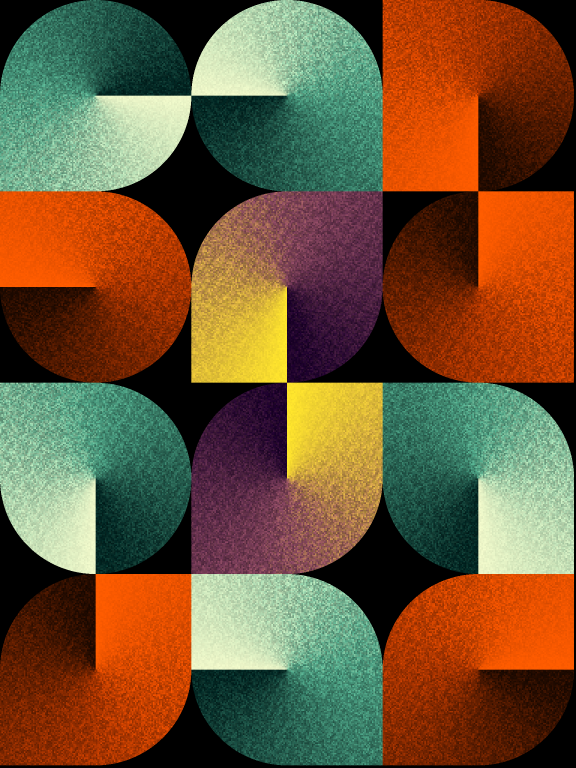
This background is drawn by a Shadertoy shader. Its source:

```glsl
// A 3 by 4 grid of rounded tiles on black, each filled with a grainy conic sweep.
// Every tile is a disc with some corners squared off; its sweep runs from light
// to dark around the centre, starting at a hard seam on one of the four axes.

const float TAU = 6.2831853;
const ivec2 GRID = ivec2(3, 4);
const float TILE = 0.3322;          // tile side, in canvas widths
const float GRAIN_CELLS = 384.0;    // grain specks across the canvas
const float GRAIN_SHIFT = 0.16;     // how far grain pushes the sweep
const float GRAIN_SHADE = 0.42;     // how strongly grain varies brightness
const int SAMPLES = 3;              // smoothing samples per axis
const vec3 BACKGROUND = vec3(0.0);

// Sweep colours for the palettes: green, orange, violet to yellow
const vec3 LIGHT[3] = vec3[](vec3(0.94, 0.97, 0.79), vec3(1.0, 0.36, 0.0), vec3(1.0, 0.90, 0.17));
const vec3 MIDDLE[3] = vec3[](vec3(0.29, 0.60, 0.49), vec3(0.65, 0.20, 0.0), vec3(0.51, 0.27, 0.35));
const vec3 DARK[3] = vec3[](vec3(0.0, 0.13, 0.12), vec3(0.11, 0.035, 0.0), vec3(0.10, 0.0, 0.16));

// Per tile, row by row from the top
const int PALETTE[12] = int[](0, 0, 1,  1, 2, 1,  0, 2, 0,  1, 0, 1);
// Seam direction: 0 right, 1 down, 2 left, 3 up
const int SEAM[12] = int[](0, 2, 1,  2, 1, 3,  1, 3, 1,  3, 2, 0);
// Square corners: sum of 1 top left, 2 top right, 4 bottom left, 8 bottom right
const int SQUARE[12] = int[](4, 8, 5,  1, 6, 10,  1, 6, 9,  6, 9, 6);
// Sweep direction: 1 clockwise, -1 counterclockwise
const int SPIN[12] = int[](1, 1, 1,  1, 1, 1,  1, 1, -1,  1, 1, -1);

float hash(vec2 p) {
    return fract(sin(dot(p, vec2(12.9898, 78.233))) * 43758.5453);
}

// Three-stop gradient from light to dark
vec3 sweepColor(int palette, float t) {
    vec3 lightHalf = mix(LIGHT[palette], MIDDLE[palette], min(t * 2.0, 1.0));
    return mix(lightHalf, DARK[palette], max(t * 2.0 - 1.0, 0.0));
}

// Colour at p, with y pointing down and the canvas one unit wide
vec3 tiles(vec2 p) {
    vec2 g = p / TILE;
    ivec2 cell = ivec2(floor(g));
    if (any(lessThan(cell, ivec2(0))) || any(greaterThanEqual(cell, GRID))) return BACKGROUND;
    int id = cell.y * GRID.x + cell.x;
    vec2 q = fract(g) * 2.0 - 1.0;

    // Disc outline, unless this quadrant has a square corner
    int quadrant = int(q.x > 0.0) + 2 * int(q.y > 0.0);
    bool isSquare = ((SQUARE[id] >> quadrant) & 1) == 1;
    if (!isSquare && length(q) > 1.0) return BACKGROUND;

    // Conic sweep away from the seam
    float turn = atan(q.y, q.x) / TAU - float(SEAM[id]) * 0.25;
    float t = fract(turn * float(SPIN[id]));

    // Grain, fading out towards the light end
    vec2 speck = floor(p * GRAIN_CELLS);
    float shift = hash(speck) - 0.5;
    float shade = hash(speck + 57.3) - 0.5;
    float amount = mix(0.12, 1.0, smoothstep(0.0, 0.35, t));
    t = clamp(t + shift * GRAIN_SHIFT * amount, 0.0, 1.0);
    return sweepColor(PALETTE[id], t) * (1.0 + shade * GRAIN_SHADE * amount);
}

void mainImage(out vec4 fragColor, in vec2 fragCoord) {
    // Average a small grid of samples to smooth every edge
    vec3 sum = vec3(0.0);
    for (int j = 0; j < SAMPLES; j++) {
        for (int i = 0; i < SAMPLES; i++) {
            vec2 offset = (vec2(i, j) + 0.5) / float(SAMPLES) - 0.5;
            vec2 pos = fragCoord + offset;
            sum += tiles(vec2(pos.x, iResolution.y - pos.y) / iResolution.x);
        }
    }
    fragColor = vec4(sum / float(SAMPLES * SAMPLES), 1.0);
}
```
